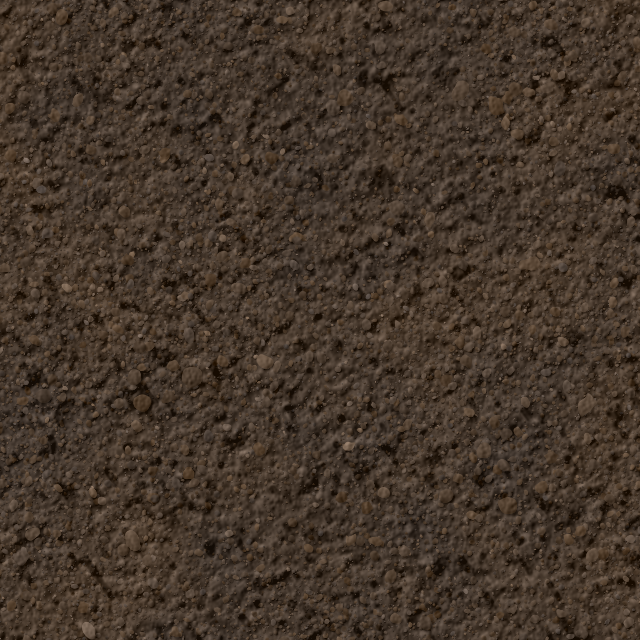
Write a WebGL 1 fragment shader that draws this texture.

```glsl
precision highp float;
// Dry brown soil: a rough lit ground of value noise, covered by four sizes
// of irregular grains that are scattered per cell, shaded as small domes
// and given a soft shadow. One tone value is mapped to the soil colours.

uniform vec2 u_resolution;

const vec3 SOIL = vec3(0.305, 0.249, 0.203);       // colour at tone 0
const vec3 TONE_STEP = vec3(0.062, 0.057, 0.054);  // change per unit of tone
const vec3 WARM_STEP = vec3(0.016, 0.001, -0.017); // ochre against grey
const vec2 LIGHT = vec2(-0.5, 0.866);              // direction to the light
const float GROUND_TONE = -0.5;
const float RELIEF = 2.8;          // contrast of the bare ground
const float GRIT = 1.7;            // finest roughness, over everything
const float CREVICE = 2.1;         // depth of dark gaps
const float DOME = 1.25;           // light to dark across one grain
const float SHADOW = 1.3;
const float EDGE = 0.0016;         // softness of grain edges
const float PALE_CHANCE = 0.035;
const float PALE_TONE = 1.6;

vec2 hash2(vec2 p) {
  vec3 h = fract(p.xyx * vec3(0.1031, 0.1030, 0.0973));
  h += dot(h, h.yzx + 33.33);
  return fract((h.xx + h.yz) * h.zy);
}

float noise(vec2 p) {
  vec2 i = floor(p), f = fract(p);
  f = f * f * (3.0 - 2.0 * f);
  float low = mix(hash2(i).x, hash2(i + vec2(1.0, 0.0)).x, f.x);
  float high = mix(hash2(i + vec2(0.0, 1.0)).x, hash2(i + 1.0).x, f.x);
  return mix(low, high, f.y);
}

vec2 turn(vec2 p, float angle) {
  float c = cos(angle), s = sin(angle);
  return vec2(c * p.x + s * p.y, c * p.y - s * p.x);
}

// Brightness of a noise surface sloping to or from the light
float slope(vec2 p) {
  return noise(p) - noise(p + LIGHT * 0.6);
}

// Paints one size of grains over surface = (tone, warmth)
vec2 addGrains(vec2 surface, vec2 p, float cells, float density, float contrast) {
  vec2 q = p * cells;
  float wobble = 0.75 + 0.5 * noise(q * 2.7 + cells);
  for (int j = -1; j <= 1; j++) {
    for (int i = -1; i <= 1; i++) {
      vec2 id = floor(q) + vec2(float(i), float(j));
      vec2 place = hash2(id + cells);
      vec2 kind = hash2(id + cells + 137.0);
      vec2 look = hash2(id + cells + 291.0);
      float patchy = 0.55 + 0.9 * noise(id / cells * 6.0 + 4.0);
      if (kind.x > density * patchy) continue;

      float radius = mix(0.26, 0.56, kind.y * kind.y);
      vec2 offset = q - id - place;
      vec2 stretch = vec2(1.0, mix(1.0, 1.5, look.y));
      float angle = look.x * 40.0;
      float dist = length(turn(offset, angle) * stretch) * wobble / radius;
      vec2 behind = offset + LIGHT * radius * 0.45;
      float shadeDist = length(turn(behind, angle) * stretch) * wobble / radius;

      float soft = min(EDGE * cells / radius, 0.7);
      float cover = 1.0 - smoothstep(1.0 - soft, 1.0 + 0.3 * soft, dist);
      float shadow = 1.0 - smoothstep(0.6, 1.15, shadeDist);
      float pale = step(1.0 - PALE_CHANCE, fract(look.x * 7.0 + place.y));
      float facing = clamp(dot(offset, LIGHT) / radius, -1.0, 1.0);
      float tone = 0.1 + contrast * (look.y - 0.45) + DOME * facing
                 + PALE_TONE * pale;
      float warmth = (place.x + kind.y - 0.9) * 1.6;

      surface.x -= SHADOW * shadow * (1.0 - cover);
      surface = mix(surface, vec2(tone, warmth), cover);
    }
  }
  return surface;
}

void main() {
  vec2 p = gl_FragCoord.xy / min(u_resolution.x, u_resolution.y);
  vec2 tilted = turn(p, 0.6) + 3.0;

  // Bare ground
  float relief = slope(p * 58.0) + slope(p * 117.0 + 9.0);
  float broad = noise(tilted * 5.0) + noise(tilted * 14.0) - 1.0;
  vec2 surface = vec2(GROUND_TONE + RELIEF * relief, broad);

  // Crumbs and grains, with dark gaps between them
  surface = addGrains(surface, p, 165.0, 0.55, 1.6);
  surface = addGrains(surface, p, 92.0, 0.48, 1.5);
  float gap = 1.0 - smoothstep(0.1, 0.34, noise(tilted * 66.0));
  surface.x -= CREVICE * gap;

  // Pebbles and a few stones
  surface = addGrains(surface, p, 54.0, 0.24, 1.7);
  surface = addGrains(surface, p, 31.0, 0.07, 1.2);

  // Fine roughness and broad drift
  float grit = slope(tilted * 150.0) + slope(tilted * 235.0);
  surface.x += GRIT * grit + 0.35 * broad;

  vec3 colour = SOIL + TONE_STEP * max(surface.x, -3.6) + WARM_STEP * surface.y;
  gl_FragColor = vec4(clamp(colour, 0.0, 1.0), 1.0);
}
```
